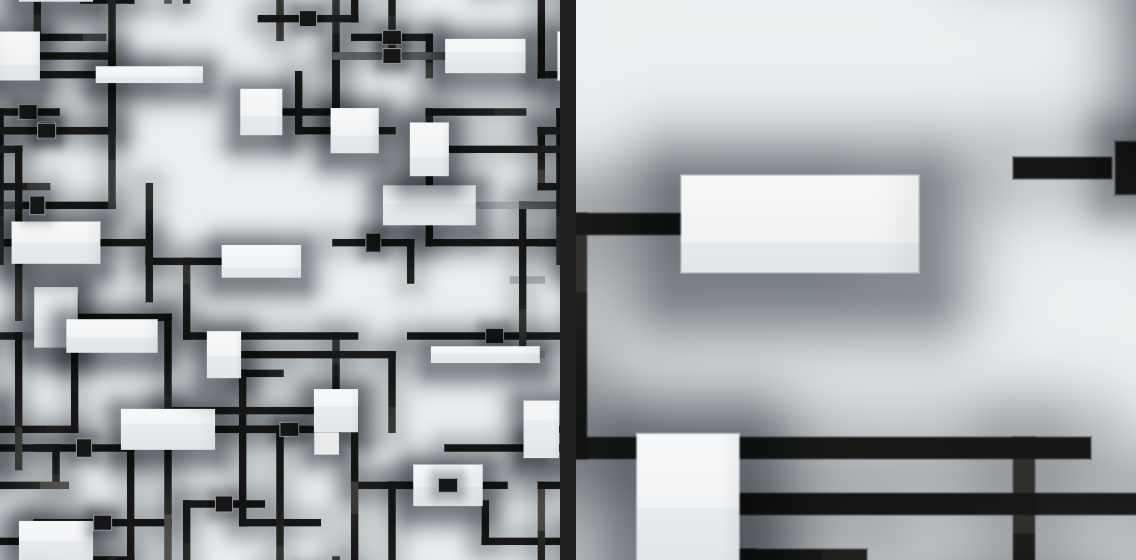
Left, the full canvas; right, a detail of the centre.
Write a three.js fragment shader that draws this pattern.

```glsl
// Circuit-like maze of black bars and raised white blocks on a softly shaded pale floor.
varying vec2 vUv;

const float CELLS = 6.0;       // nodes per side
const int NODES = 36;
const float SNAP = 30.0;       // layout lines per side
const float BAR_HALF = 0.0066;
const float EDGE = 0.0011;

const vec3 FLOOR_LIGHT = vec3(0.925, 0.94, 0.945);
const vec3 SHADOW_TINT = vec3(1.0, 0.96, 0.91);
const vec3 INK = vec3(0.085, 0.088, 0.085);
const vec3 ASH = vec3(0.30, 0.295, 0.285);
const vec3 MIST = vec3(0.57, 0.59, 0.615);
const vec3 BLOCK_LOW = vec3(0.87, 0.885, 0.895);
const vec3 BLOCK_HIGH = vec3(0.965, 0.97, 0.975);

float hash(vec2 p, float seed) {
  return fract(sin(dot(p, vec2(127.1, 311.7)) + seed * 74.7) * 43758.5453);
}

float snap(float v) { return floor(v * SNAP + 0.5) / SNAP; }

// Offset to the nearest copy on a repeating canvas
vec2 wrap(vec2 d) { return d - floor(d + 0.5); }

float box(vec2 p, vec2 halfSize) {
  vec2 q = abs(p) - halfSize;
  return length(max(q, 0.0)) + min(max(q.x, q.y), 0.0);
}

float fill(float d) { return 1.0 - smoothstep(-EDGE, EDGE, d); }

vec3 shade(vec3 color, float d, float strength, float spread) {
  float s = max(d, 0.0) / spread;
  return color * (1.0 - strength * exp(-s * s) * SHADOW_TINT);
}

vec2 cellOf(int i) {
  float row = floor((float(i) + 0.5) / CELLS);
  return vec2(float(i) - row * CELLS, row);
}

vec2 nodeAt(vec2 cell) {
  vec2 jitter = vec2(hash(cell, 1.0), hash(cell, 2.0));
  vec2 p = (cell + 0.12 + 0.76 * jitter) / CELLS;
  return vec2(snap(p.x), snap(p.y));
}

// Signed length of an arm, on the layout lines
float armLength(vec2 cell, float seed, float shortest, float longest) {
  float side = hash(cell, seed + 0.5) < 0.5 ? -1.0 : 1.0;
  return side * snap(mix(shortest, longest, hash(cell, seed)));
}

// Straight bar from start along arm; wear fades its far end
vec3 drawBar(vec3 color, vec2 uv, vec2 start, vec2 arm, float wear, float faint) {
  vec2 p = wrap(uv - start - 0.5 * arm);
  float d = box(p, 0.5 * abs(arm) + BAR_HALF);
  float along = 0.5 + dot(p, arm) / dot(arm, arm);
  float fade = wear * (0.6 * smoothstep(0.2, 1.0, along) + 0.55 * smoothstep(0.69, 0.7, along));
  vec3 paint = mix(mix(INK, ASH, fade), MIST, faint);
  color = shade(color, d, 0.15 * (1.0 - faint), 0.032);
  return mix(color, paint, fill(d) * mix(1.0, 0.55, faint));
}

// Elbow with an occasional hooked end
vec3 drawElbow(vec3 color, vec2 uv, vec2 cell) {
  vec2 start = nodeAt(cell);
  vec2 across = vec2(armLength(cell, 3.0, 0.09, 0.33), 0.0);
  vec2 rise = vec2(0.0, armLength(cell, 4.0, 0.07, 0.31));
  float faint = step(hash(cell, 5.0), 0.13);
  float wear = hash(cell, 6.0);
  color = drawBar(color, uv, start, across, 0.25 * wear, faint);
  if (faint < 0.5) color = drawBar(color, uv, start + across, rise, wear, faint);
  if (hash(cell, 7.0) < 0.25) {
    color = drawBar(color, uv, start + across + rise, -0.5 * across, wear, faint);
  }
  return color;
}

vec2 blockSize(vec2 cell) {
  float kind = hash(cell, 8.0);
  vec2 r = vec2(hash(cell, 9.0), hash(cell, 10.0));
  if (kind < 0.16) return vec2(0.065 + 0.045 * r.x, 0.015);
  if (kind < 0.38) return vec2(0.06 + 0.025 * r.x, 0.028 + 0.01 * r.y);
  return vec2(0.026, 0.029) + vec2(0.023, 0.026) * r;
}

// White block, sometimes with a tab hanging below it
vec3 drawBlock(vec3 color, vec2 uv, vec2 cell) {
  vec2 size = blockSize(cell);
  vec2 p = wrap(uv - nodeAt(cell));
  vec2 tab = vec2(0.022, 0.02);
  vec2 hang = vec2((size.x - tab.x) * (2.0 * hash(cell, 11.0) - 1.0), -size.y - tab.y);
  float hasTab = step(hash(cell, 12.0), 0.3);
  float d = box(p, size);
  float tabD = mix(1.0, box(p - hang, tab), hasTab);
  float dropD = box(p + vec2(0.0, 0.009), size);
  color = shade(color, min(dropD, tabD + 0.004), 0.44, 0.036);

  float height = clamp(p.y / size.y, -1.0, 1.0);
  float crease = mix(-0.5, 0.5, hash(cell, 13.0));
  float light = 0.45 + 0.25 * height + 0.35 * smoothstep(-0.02, 0.02, height - crease);
  vec3 face = mix(BLOCK_LOW, BLOCK_HIGH, clamp(light, 0.0, 1.0));
  face *= 1.0 - 0.04 * smoothstep(0.6, 1.0, p.x / size.x);
  color = mix(color, mix(BLOCK_LOW, BLOCK_HIGH, 0.4), fill(tabD));
  return mix(color, face, fill(d));
}

// Small black box with a thin pale rim, sitting on a bar
vec3 drawChip(vec3 color, vec2 uv, vec2 cell) {
  vec2 middle = nodeAt(cell) + vec2(0.5 * armLength(cell, 3.0, 0.09, 0.33), 0.0);
  vec2 size = mix(vec2(0.018, 0.013), vec2(0.014, 0.018), hash(cell, 14.0));
  float d = box(wrap(uv - middle), size);
  color = shade(color, d, 0.25, 0.018);
  color = mix(color, MIST, fill(d));
  return mix(color, INK, fill(d + 0.0018));
}

void main() {
  vec3 color = FLOOR_LIGHT;
  for (int i = 0; i < NODES; i++) color = drawElbow(color, vUv, cellOf(i));
  for (int i = 0; i < NODES; i++) {
    vec2 cell = cellOf(i);
    float kind = hash(cell, 15.0);
    if (kind < 0.6) color = drawBlock(color, vUv, cell);
    else if (kind < 0.9) color = drawChip(color, vUv, cell);
  }
  gl_FragColor = vec4(color, 1.0);
}
```
